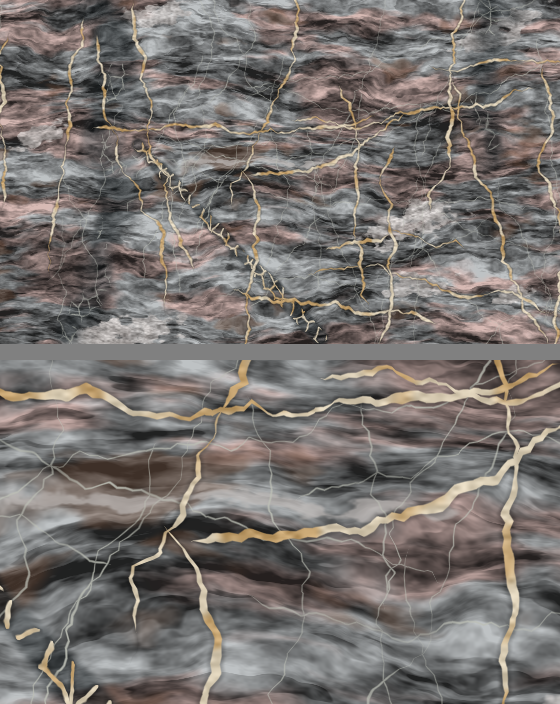
Top, the full canvas; bottom, a detail of the centre.
A Shadertoy shader for this texture:

```glsl
// Draws polished dark marble: streaked grey and red layers cut by gold and pale veins.
const vec3 COOL_GREY = vec3(0.98, 1.00, 1.01);
const vec3 RED_GREY = vec3(1.11, 0.96, 0.93);
const vec3 RUST = vec3(0.42, 0.28, 0.20);
const vec3 SHEAR_DARK = vec3(0.19, 0.21, 0.22);
const vec3 QUARTZ = vec3(0.74, 0.72, 0.71);
const vec3 HAIRLINE = vec3(0.74, 0.75, 0.71);
const vec3 GOLD = vec3(0.77, 0.63, 0.42);
const vec3 CREAM = vec3(0.87, 0.82, 0.72);
const float BASE_TONE = 0.50;
const float GOLD_WIDTH = 0.0029;
const float HAIR_WIDTH = 0.0006;
const int STEEP_VEINS = 11;
const int FLAT_VEINS = 7;
const int HAIRLINES = 38;
const int QUARTZ_LUMPS = 10;
const float HALF_PI = 1.5708;

float hash(vec2 p) {
    return fract(sin(dot(p, vec2(127.1, 311.7))) * 43758.5453);
}

float noise(vec2 p) {
    vec2 i = floor(p), f = fract(p);
    f = f * f * (3.0 - 2.0 * f);
    return mix(mix(hash(i), hash(i + vec2(1, 0)), f.x),
               mix(hash(i + vec2(0, 1)), hash(i + vec2(1, 1)), f.x), f.y);
}

float fbm(vec2 p) {
    float sum = 0.0, amp = 0.533;
    for (int i = 0; i < 4; i++) {
        sum += amp * noise(p);
        p = p * 2.03 + vec2(17.3, 9.1);
        amp *= 0.5;
    }
    return sum;
}

// Piecewise linear wander, for angular cracks
float kink(float t, float seed) {
    float i = floor(t);
    return mix(hash(vec2(i, seed)), hash(vec2(i + 1.0, seed)), fract(t)) - 0.5;
}

// Signed distance to a kinked vein that thins, breaks and tapers
float vein(vec2 p, vec2 mid, float angle, float halfLen, float width, float seed) {
    vec2 dir = vec2(cos(angle), sin(angle)), r = p - mid;
    float t = dot(r, dir), d = dot(r, vec2(-dir.y, dir.x));
    d += 0.09 * kink(t * 5.0, seed) + 0.03 * kink(t * 17.0, seed + 3.7);
    d += 0.013 * kink(t * 50.0, seed + 7.1) + 0.005 * kink(t * 130.0, seed + 9.3);
    float taper = 1.0 - smoothstep(0.7 * halfLen, halfLen, abs(t));
    float w = width * (2.2 * noise(vec2(t * 16.0, seed)) + 0.8 * kink(t * 90.0, seed));
    return abs(d) - w * taper + 0.012 * (1.0 - taper);
}

// Distance to the nearest cell border
float cellEdge(vec2 p) {
    vec2 cell = floor(p), nearest = vec2(9.0);
    float edge = 9.0;
    for (int k = 0; k < 18; k++) {
        vec2 c = cell + vec2(k % 3 - 1, k / 3 % 3 - 1);
        vec2 v = c + vec2(hash(c), hash(c + 41.3)) - p, gap = v - nearest;
        if (k < 9) nearest = dot(v, v) < dot(nearest, nearest) ? v : nearest;
        else if (dot(gap, gap) > 0.0001) edge = min(edge, dot(0.5 * (v + nearest), normalize(gap)));
    }
    return edge;
}

void mainImage(out vec4 fragColor, in vec2 fragCoord) {
    vec2 p = fragCoord / iResolution.y;
    float aspect = iResolution.x / iResolution.y, px = 1.0 / iResolution.y;

    // Folded, streaked layers
    vec2 flow = p;
    flow.y += 0.14 * (fbm(p * vec2(1.7, 2.8) + 3.0) - 0.5) + 0.07 * (fbm(p * vec2(6.0, 11.0) + 8.0) - 0.5);
    float tone = fbm(flow * vec2(3.0, 12.0));
    float streak = fbm(flow * vec2(9.0, 42.0) + 20.0);
    float fine = fbm(flow * vec2(30.0, 95.0) + 50.0);
    float grain = noise(p * vec2(130.0, 210.0)) - 0.5;
    float wisp = smoothstep(0.53, 0.58, fbm(flow * vec2(10.0, 46.0) + 70.0));
    float g = BASE_TONE + 0.55 * (tone - 0.5) + 0.6 * (streak - 0.5) + 0.55 * (fine - 0.5);
    g += 0.035 * sin(60.0 * tone + 8.0 * streak) - 0.14 * wisp + 0.09 * grain;
    float red = smoothstep(0.46, 0.62, fbm(flow * vec2(5.0, 18.0) + 90.0));
    vec3 col = clamp(g, 0.13, 0.76) * mix(COOL_GREY, RED_GREY, red);
    col = mix(col, RUST, 0.4 * smoothstep(0.63, 0.74, fbm(flow * vec2(6.0, 15.0) + 130.0)));

    // Pale band and rough quartz lumps
    float rough = fbm(p * vec2(30.0, 48.0)) - 0.5;
    float band = abs(flow.y - 0.49) + 0.03 * rough + 0.03 * smoothstep(0.18, 0.3, abs(p.x - 0.75));
    col = mix(col, QUARTZ, 0.7 * (1.0 - smoothstep(0.003, 0.009, band)));
    for (int i = 0; i < QUARTZ_LUMPS; i++) {
        float s = float(i) + 0.5;
        vec2 r = p - vec2(hash(vec2(s, 1.0)) * aspect, pow(hash(vec2(s, 2.0)), 1.5));
        r.y -= 0.18 * r.x;
        float d = length(r / mix(vec2(0.05, 0.02), vec2(0.12, 0.04), hash(vec2(s, 3.0)))) - 1.0;
        float lump = 1.0 - smoothstep(-0.2, 0.2, d + 2.4 * rough);
        col = mix(col, QUARTZ + 0.5 * (fine - 0.5) + 0.2 * grain, 0.75 * lump);
    }

    // Shear zones: winding at left, upright at right, diagonal between
    float wobble = 0.2 * (fbm(p * 7.0 + 11.0) - 0.5);
    float left = abs(p.x - 0.20 - 0.13 * sin(2.7 * p.y) + wobble);
    float right = abs(p.x - 1.42 + wobble) + 0.12 * (1.0 - smoothstep(0.35, 0.6, p.y));
    vec2 slant = vec2(0.53, -0.56), fromTop = p - vec2(0.40, 0.58);
    float along = clamp(dot(fromTop, slant) / dot(slant, slant), 0.0, 1.0);
    float diagonal = length(fromTop - along * slant) + 0.15 * wobble;
    float shear = 1.0 - smoothstep(0.01, 0.085, min(left, right));
    float breccia = 1.0 - smoothstep(0.016, 0.028, diagonal);
    col = mix(col, SHEAR_DARK + 0.5 * (fine - 0.5), 0.6 * max(shear, breccia));

    // Pale hairlines and crack networks
    float hair = 1.0;
    for (int i = 0; i < HAIRLINES; i++) {
        float s = float(i) + 30.5;
        vec2 mid = vec2(hash(vec2(s, 1.0)) * aspect, hash(vec2(s, 2.0)));
        float turn = (hash(vec2(s, 3.0)) - 0.5) * 1.1 + (i % 3 == 0 ? 0.0 : HALF_PI);
        hair = min(hair, vein(p, mid, turn, mix(0.15, 0.5, hash(vec2(s, 4.0))), HAIR_WIDTH, s));
    }
    vec2 bent = p + 0.02 * vec2(fbm(p * 30.0), fbm(p * 30.0 + 60.0));
    float crack = cellEdge(bent * vec2(32.0, 24.0)) / 28.0;
    float patchy = shear * smoothstep(0.35, 0.6, noise(p * 15.0 + 5.0));
    hair = min(hair, crack - 0.0014 * patchy + 0.01 * (1.0 - patchy));
    float fade = 0.4 + 0.5 * noise(p * 20.0);
    col = mix(col, HAIRLINE, fade * (1.0 - smoothstep(-px, px, hair)));

    // Gold veins with a dark rim
    float gold = crack - 0.0025 * breccia + 0.02 * (1.0 - breccia);
    for (int i = 0; i < STEEP_VEINS + FLAT_VEINS; i++) {
        float s = float(i) + 70.5;
        bool steep = i < STEEP_VEINS;
        float h = hash(vec2(s, 1.0)), tilt = hash(vec2(s, 3.0)) - 0.5;
        float slot = steep ? (float(i) + h) / float(STEEP_VEINS) : h;
        vec2 mid = vec2(slot * aspect, hash(vec2(s, 2.0)));
        float len = mix(0.25, 0.6, hash(vec2(s, 4.0)));
        gold = min(gold, vein(p, mid, steep ? HALF_PI + 0.6 * tilt : 0.8 * tilt, len, GOLD_WIDTH, s));
    }
    col *= 1.0 - 0.2 * (1.0 - smoothstep(0.0, 0.006, gold));
    vec3 mineral = mix(GOLD, CREAM, smoothstep(0.25, 0.6, noise(p * 30.0))) + 0.2 * grain;
    col = mix(col, mineral, 0.95 * (1.0 - smoothstep(-px, px, gold)));
    fragColor = vec4(clamp(col, 0.0, 1.0), 1.0);
}
```
